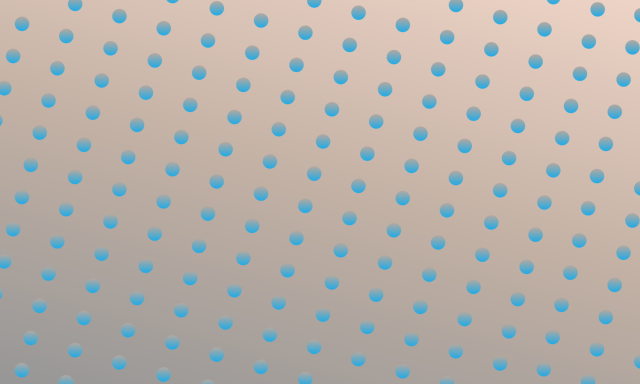
A Shadertoy shader for this pattern:

```glsl
// Tilted grid of shaded blue dots over a grey to peach diagonal gradient.

const float TILT = 0.269;

// Three-stop ramp from grey through tan to peach
vec3 backdrop(float t) {
    vec3 tan_ = vec3(0.76, 0.69, 0.642);
    vec3 low = mix(vec3(0.59), tan_, clamp(t * 2.0, 0.0, 1.0));
    return mix(low, vec3(0.93, 0.83, 0.775), clamp(t * 2.0 - 1.0, 0.0, 1.0));
}

// Offset from the nearest dot centre, in upright canvas axes
vec2 dotOffset(vec2 p) {
    float c = cos(TILT), s = sin(TILT);
    mat2 turn = mat2(c, s, -s, c);
    vec2 pitch = vec2(0.1196, 0.08695);
    vec2 q = p - vec2(0.8182, 0.5478);

    // The columns right of the seam sit slightly higher
    if ((turn * q).x > 5.5 * pitch.x) q -= vec2(-0.0015, 0.0167);

    vec2 cell = (fract(turn * q / pitch + 0.5) - 0.5) * pitch;
    return cell * turn;
}

void mainImage(out vec4 fragColor, in vec2 fragCoord) {
    vec2 p = fragCoord / iResolution.y;
    vec2 size = iResolution.xy / iResolution.y;

    // Background runs along the tilted vertical axis, corner to corner
    vec2 axis = vec2(sin(TILT), cos(TILT));
    vec3 color = backdrop(dot(p, axis) / dot(size, axis));

    // Each dot fades from vivid blue at its foot to grey at its top
    float radius = 0.0188;
    vec2 d = dotOffset(p);
    float shade = clamp(0.5 + 0.5 * d.y / radius, 0.0, 1.0);
    vec3 dotColor = mix(vec3(0.13, 0.67, 0.90), vec3(0.70, 0.66, 0.63), shade);

    float edge = 0.75 / iResolution.y;
    float mask = 1.0 - smoothstep(-edge, edge, length(d) - radius);
    fragColor = vec4(mix(color, dotColor, mask), 1.0);
}
```
